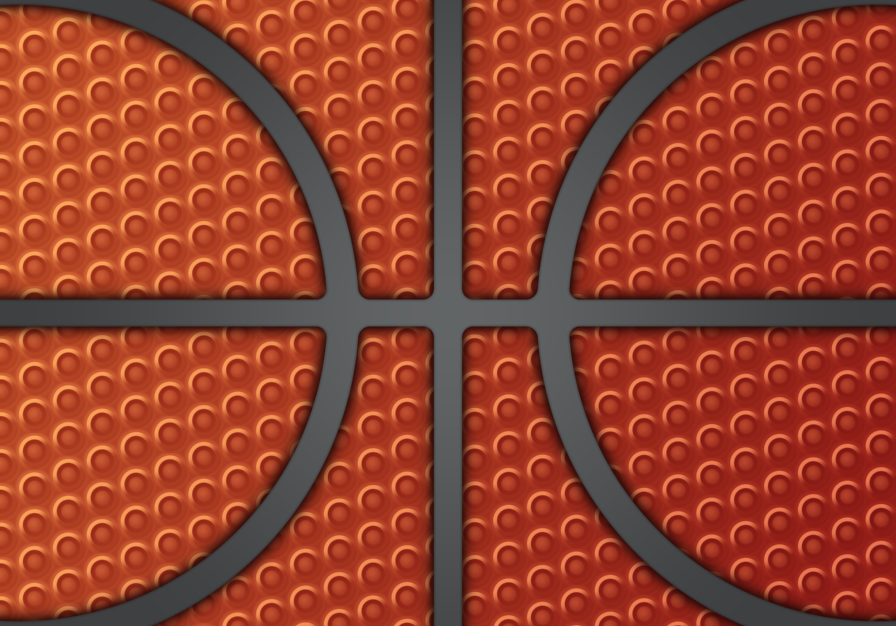
Give the GLSL for this texture, as a WebGL 2 fragment shader.

```glsl
#version 300 es
precision highp float;
// Pebbled orange leather panels divided by grey seams: a cross and two side arcs.

uniform vec2 u_resolution;
out vec4 outColor;

// Union of two distances with a rounded inner corner of radius r.
float filletUnion(float a, float b, float r) {
  vec2 u = max(r - vec2(a, b), 0.0);
  return max(r, min(a, b)) - length(u);
}

// Distance to the seams, negative inside them.
float seamDistance(vec2 p) {
  float ring = abs(length(vec2(abs(p.x) - 0.685, p.y)) - 0.5177) - 0.0252;
  float column = abs(p.x) - 0.0224;
  float bar = abs(p.y) - 0.0214;
  return filletUnion(min(ring, column), bar, 0.018);
}

// Offset from the nearest pebble centre on a sheared lattice.
vec2 nearestPebble(vec2 p) {
  vec2 q = p - vec2(-0.1194, 0.1119);
  float home = round(q.x / 0.0541);
  vec2 best = vec2(1.0);
  for (int k = -1; k <= 1; k++) {
    float i = home + float(k);
    vec2 d = q - vec2(i * 0.0541, -i * 0.0373);
    d.y -= 0.0588 * round(d.y / 0.0588);
    if (dot(d, d) < dot(best, best)) best = d;
  }
  return best;
}

vec3 leather(vec2 p) {
  float across = clamp(0.5 + 0.62 * p.x - 0.3 * p.y, 0.0, 1.0);
  vec3 ground = mix(vec3(0.84, 0.41, 0.22), vec3(0.63, 0.15, 0.11), across);
  vec3 shade = mix(vec3(0.63, 0.19, 0.09), vec3(0.50, 0.08, 0.07), across);
  vec3 shine = mix(vec3(0.99, 0.66, 0.36), vec3(0.91, 0.46, 0.31), across);

  vec2 d = nearestPebble(p);
  float r = length(d);
  float light = dot(d / max(r, 0.0001), normalize(vec2(-0.6, 0.8)));

  // Soft hollow between pebbles
  vec3 color = mix(ground, shade, 0.5 * smoothstep(0.026, 0.034, r));
  color = mix(color, shade, 0.65 * smoothstep(0.033, 0.025, r) * smoothstep(0.2, -0.8, light));

  // Raised rim, lit from the upper left
  vec3 rim = mix(mix(ground, shade, 0.55), shine, smoothstep(-0.35, 0.75, light));
  color = mix(color, rim, smoothstep(0.0263, 0.0235, r));

  // Dark groove and the dome within it
  vec3 groove = mix(shade, ground, 0.15 - 0.15 * light);
  color = mix(color, groove, smoothstep(0.0202, 0.0172, r));
  vec3 dome = mix(ground, vec3(0.77, 0.34, 0.21), 0.5);
  dome = mix(dome, shade, 0.45 * smoothstep(0.001, 0.014, length(d - vec2(-0.002, 0.002))));
  return mix(color, dome, smoothstep(0.0142, 0.0095, r));
}

void main() {
  vec2 p = (gl_FragCoord.xy - 0.5 * u_resolution) / u_resolution.y;
  float d = seamDistance(p);
  float aa = max(0.0014, 0.75 / u_resolution.y);

  // Shadow pooled against the seams
  vec3 color = leather(p);
  float shadow = 0.82 * exp(-pow(max(d, 0.0) / 0.012, 1.5));
  color = mix(color, vec3(0.12, 0.025, 0.02), shadow);

  // Grey seams, brightest around the crossing
  vec3 seam = mix(vec3(0.385, 0.395, 0.40), vec3(0.245, 0.25, 0.255),
                  smoothstep(0.0, 0.72, length(p)));
  seam *= 1.0 - 0.16 * smoothstep(-0.005, 0.0, d);
  color = mix(color, seam, smoothstep(aa, -aa, d));
  outColor = vec4(color, 1.0);
}
```
